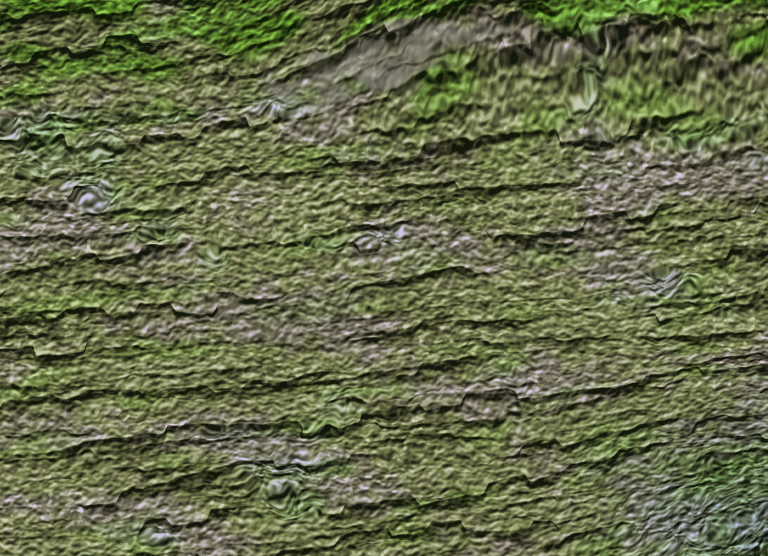
Write a WebGL 1 fragment shader that draws this texture.

```glsl
precision highp float;
uniform vec2 u_resolution;

// Palette, from crack to lichen
const vec3 CREVICE = vec3(0.07, 0.09, 0.04);
const vec3 SHADOW = vec3(0.20, 0.21, 0.12);
const vec3 BARK = vec3(0.35, 0.36, 0.23);
const vec3 OLIVE = vec3(0.47, 0.50, 0.31);
const vec3 GREY = vec3(0.50, 0.49, 0.40);
const vec3 LIGHT = vec3(0.63, 0.65, 0.48);
const vec3 PALE = vec3(0.80, 0.80, 0.70);
const vec3 MOSS_TINT = vec3(0.78, 1.10, 0.52);
const vec3 COOL_TINT = vec3(0.84, 0.97, 1.02);
const vec3 BARE_WOOD = vec3(0.52, 0.51, 0.46);

// Sizes are fractions of the canvas height
const float TILT = 0.095;
const float SWIRL = 0.13;
const float CRACK_ROWS = 13.0;
const float CRACK_WIDTH = 0.022;
const float CRACK_DEPTH = 0.36;
const float LIP_GLOW = 0.07;
const float RELIEF = 0.34;
const float MOTTLE = 0.20;
const float FLECKS = 0.20;
const float BASE_TONE = 0.47;
const vec2 GRAIN_FREQ = vec2(52.0, 76.0);
const vec2 LIGHT_STEP = vec2(-0.0015, 0.0045);

float hash(vec2 p) {
  vec3 q = fract(vec3(p.xyx) * 0.1031);
  q += dot(q, q.yzx + 33.33);
  return fract((q.x + q.y) * q.z);
}

float corner(vec2 cell, vec2 offset) {
  float a = 6.2832 * hash(cell);
  return dot(vec2(cos(a), sin(a)), offset);
}

float gnoise(vec2 p) {
  vec2 i = floor(p), f = p - i;
  vec2 u = f * f * f * (f * (f * 6.0 - 15.0) + 10.0);
  vec2 e = vec2(1.0, 0.0);
  return mix(mix(corner(i, f), corner(i + e, f - e), u.x),
             mix(corner(i + e.yx, f - e.yx), corner(i + 1.0, f - 1.0), u.x), u.y);
}

float grain(vec2 g) {
  vec2 q = g * GRAIN_FREQ;
  return gnoise(q) + 0.6 * gnoise(q * 1.9 + 17.0) + 0.4 * gnoise(q * 0.45 + 41.0);
}

// Bends straight rows into the flow of the bark
vec2 flow(vec2 p) {
  float swirl = SWIRL * smoothstep(0.68, 1.02, p.y) * smoothstep(0.3, 0.9, p.x);
  float rise = 0.09 * smoothstep(0.9, 1.4, p.x) * (1.0 - smoothstep(0.05, 0.45, p.y));
  float wave = 0.016 * gnoise(p * vec2(2.2, 4.0)) + 0.006 * gnoise(p * vec2(14.0, 22.0));
  float ragged = 0.0035 * gnoise(p * vec2(48.0, 30.0));
  return vec2(p.x, p.y + 1.0 - TILT * p.x - swirl - rise + wave + ragged);
}

// x: darkness of the cracks, y: lit lip above them
vec2 cracks(vec2 g, float rows, float width, float threshold, float seed) {
  float y = g.y * rows;
  float edge = 0.0012 + 0.5 / u_resolution.y;
  vec2 result = vec2(0.0);
  for (int k = -1; k <= 1; k++) {
    float id = floor(y) + float(k);
    float lane = id * 7.37 + seed;
    float steps = smoothstep(-0.05, 0.05, gnoise(vec2(g.x * 8.0, lane + 31.0)));
    float line = id + 0.4 + 0.7 * gnoise(vec2(g.x * 2.3, lane)) + 0.2 * steps;
    float open = smoothstep(threshold, threshold + 0.28, gnoise(vec2(g.x * 3.4, lane + 73.0)));
    float gap = width * (0.15 + open * (0.85 + gnoise(vec2(g.x * 13.0, lane + 11.0))));
    float below = (line - y) / rows;
    float cut = smoothstep(-edge, edge, below) * (1.0 - smoothstep(gap * 0.2, gap + edge, below));
    float lip = smoothstep(-width, 0.0, below) * (1.0 - smoothstep(-edge, edge, below));
    float strength = smoothstep(0.0, 0.3, open);
    result = max(result, strength * vec2(cut, lip));
  }
  return result;
}

vec3 ramp(float t) {
  vec3 c = mix(CREVICE, SHADOW, smoothstep(0.02, 0.20, t));
  c = mix(c, BARK, smoothstep(0.20, 0.36, t));
  c = mix(c, OLIVE, smoothstep(0.36, 0.50, t));
  c = mix(c, LIGHT, smoothstep(0.50, 0.65, t));
  return mix(c, PALE, smoothstep(0.65, 0.84, t));
}

void main() {
  vec2 p = gl_FragCoord.xy / u_resolution.y;

  // Regions
  float patches = gnoise(p * vec2(3.0, 6.0) + 5.0) + 0.6 * gnoise(p * vec2(9.0, 17.0));
  float damp = smoothstep(0.95, 1.4, p.x) * (1.0 - smoothstep(0.08, 0.36, p.y));
  float rough = max(damp, smoothstep(0.22, 0.5, patches));
  float top = smoothstep(0.72, 0.98, p.y);
  vec2 bareOffset = (p - vec2(0.69, 0.9)) * vec2(1.0, 2.2);
  bareOffset.y -= bareOffset.x * 0.75;
  float bare = 1.0 - smoothstep(0.06, 0.2, length(bareOffset) + 0.18 * gnoise(p * vec2(13.0, 24.0)));

  // Plates and cracks
  vec2 g = flow(p);
  g += 0.022 * rough * vec2(gnoise(p * 19.0), gnoise(p * 19.0 + 60.0));
  vec2 major = cracks(g, CRACK_ROWS, CRACK_WIDTH, -0.16, 3.1);
  vec2 minor = cracks(g, CRACK_ROWS * 1.8, CRACK_WIDTH * 0.6, -0.02, 120.6);
  vec2 hair = cracks(g, CRACK_ROWS * 3.1, CRACK_WIDTH * 0.3, 0.04, 260.3);
  float cut = max(major.x, max(0.85 * minor.x, 0.6 * hair.x));
  float lip = max(major.y, 0.7 * minor.y);

  // Crusty surface lit from above
  float body = grain(g);
  float relief = body - grain(g + LIGHT_STEP);
  float fleck = smoothstep(0.2, 0.42, gnoise(g * vec2(72.0, 95.0) + 9.0));
  float fleckArea = smoothstep(-0.25, 0.3, gnoise(p * vec2(5.0, 9.0) + 30.0));
  float texture = (RELIEF * relief + MOTTLE * body) * (1.0 - 0.45 * bare) * (1.0 + 0.3 * rough);
  float streak = gnoise(g * vec2(5.0, 34.0) + 80.0);
  float tone = BASE_TONE + texture + FLECKS * fleck * fleckArea + LIP_GLOW * lip;
  tone += 0.09 * streak + 0.06 * patches - 0.07 * damp - 0.06 * top * (1.0 - bare);
  tone -= CRACK_DEPTH * cut;

  // Colour
  vec3 color = ramp(tone);
  float greyness = smoothstep(-0.1, 0.35, gnoise(p * vec2(4.0, 8.0) + 50.0) + 0.5 * gnoise(g * vec2(22.0, 38.0)));
  color = mix(color, color * GREY / OLIVE, greyness);
  float moss = smoothstep(0.0, 0.4, gnoise(g * vec2(6.0, 19.0) + 90.0) + 0.3 * top - 0.05);
  color = mix(color, color * MOSS_TINT, moss * (0.3 + 0.7 * top) * (1.0 - bare));
  color = mix(color, BARE_WOOD * (0.35 + 1.35 * tone), 0.8 * bare * (1.0 - cut));
  color *= mix(vec3(1.0), COOL_TINT, max(damp, 0.5 * rough));
  gl_FragColor = vec4(clamp(color, 0.0, 1.0), 1.0);
}
```
